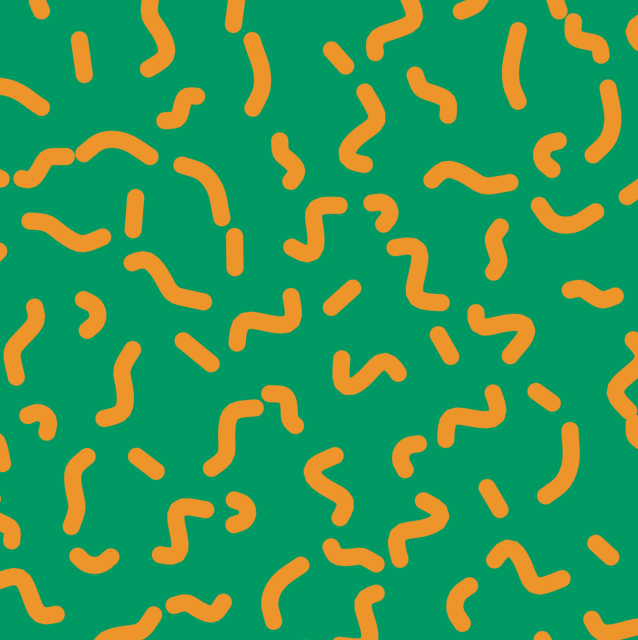
Reproduce this pattern procedurally as a Shadertoy shader.

```glsl
// Scattered orange squiggles with round ends on a flat green ground.
// A tilted, jittered grid alternates long and short strokes; each stroke is
// walked outward from its middle along a bending heading, as capsule segments.

const vec3  GROUND_GREEN  = vec3(0.00, 0.60, 0.39);
const vec3  STROKE_ORANGE = vec3(0.93, 0.58, 0.17);
const float PI            = 3.14159265;
const float CELL          = 0.124;   // grid spacing, in canvas heights
const float GRID_TILT     = 0.35;    // radians
const float JITTER        = 0.022;   // full range of the centre offset
const float STROKE_RADIUS = 0.0134;
const float MAX_REACH     = 0.13;    // strokes farther than this are skipped
const int   STEPS         = 8;       // segments on each side of the middle

struct Stroke {
    float angle;       // overall direction
    float halfLength;  // along the spine
    float bend;        // turn to one side: arcs and hooks
    float swing;       // turn there and back: S and Z shapes
    float phase;       // makes the S uneven
};

vec4 hash4(vec2 p) {
    vec4 q = fract(p.xyxy * vec4(0.1031, 0.1030, 0.0973, 0.1099));
    q += dot(q, q.wzxy + 33.33);
    return fract((q.xxyz + q.yzzw) * q.zywx);
}

mat2 rotation(float a) {
    float c = cos(a), s = sin(a);
    return mat2(c, s, -s, c);
}

float segmentDistance(vec2 p, vec2 a, vec2 b) {
    vec2 pa = p - a, ba = b - a;
    return length(pa - ba * clamp(dot(pa, ba) / dot(ba, ba), 0.0, 1.0));
}

// Long strokes lie near the grid diagonals, where they have most room.
Stroke longStroke(vec4 r, vec4 q) {
    float side = r.x < 0.5 ? -1.0 : 1.0;
    float angle = PI * 0.25 * (r.y < 0.6 ? 1.0 : -1.0) + (r.z - 0.5) * 1.0;
    bool isArc = q.x < 0.3;
    float swing = isArc ? 0.1 : mix(0.4, 1.1, q.y);
    float bend = isArc ? mix(0.3, 0.75, q.y) : (q.z - 0.5) * 0.9;
    float halfLength = mix(0.049, 0.057, r.w) + 0.021 * swing;
    return Stroke(angle, halfLength, bend * side, swing * side, (q.w - 0.5) * 1.4);
}

// Short strokes are plain bars, small hooks or little waves.
Stroke shortStroke(vec4 r, vec4 q) {
    float side = r.x < 0.5 ? -1.0 : 1.0;
    float angle = r.y * PI;
    if (q.x < 0.38) return Stroke(angle, mix(0.014, 0.029, r.z), 0.0, 0.0, 0.0);
    if (q.x < 0.66) return Stroke(angle, mix(0.027, 0.036, r.z), side * mix(0.6, 1.25, q.y), 0.0, 0.0);
    return Stroke(angle, mix(0.036, 0.046, r.z), (q.z - 0.5) * 0.8,
                  side * mix(0.4, 0.85, q.y), (q.w - 0.5) * 1.2);
}

// Heading at s in [-1, 1]; soft limits leave straighter runs between bends.
float heading(Stroke k, float s) {
    float wave = tanh(1.8 * cos(PI * s + k.phase));
    return k.angle + k.bend * clamp(1.5 * s, -1.0, 1.0) + k.swing * wave;
}

float strokeDistance(vec2 p, Stroke k) {
    float nearest = 1.0;
    float stepLength = k.halfLength / float(STEPS);
    for (int side = -1; side <= 1; side += 2) {
        vec2 a = vec2(0.0);
        for (int i = 0; i < STEPS; i++) {
            float s = float(side) * (float(i) + 0.5) / float(STEPS);
            float h = heading(k, s);
            vec2 b = a + float(side) * stepLength * vec2(cos(h), sin(h));
            nearest = min(nearest, segmentDistance(p, a, b));
            a = b;
        }
    }
    return nearest - STROKE_RADIUS;
}

void mainImage(out vec4 fragColor, in vec2 fragCoord) {
    vec2 p = rotation(-GRID_TILT) * (fragCoord / iResolution.y) + 4.0 * CELL;
    vec2 home = floor(p / CELL);

    // Nearest stroke among the surrounding cells
    float d = 1.0;
    for (int y = -1; y <= 1; y++) {
        for (int x = -1; x <= 1; x++) {
            vec2 id = home + vec2(x, y);
            vec4 r = hash4(id + 17.0);
            vec4 q = hash4(id + 71.0);
            vec2 offset = fract(r.xy * 7.0 + q.zw * 5.0) - 0.5;
            vec2 local = p - (id + 0.5) * CELL - offset * JITTER;
            if (length(local) > MAX_REACH) continue;
            bool isLong = mod(id.x + id.y, 2.0) < 0.5;
            Stroke k;
            if (isLong) k = longStroke(r, q);
            else k = shortStroke(r, q);
            d = min(d, strokeDistance(local, k));
        }
    }

    // Flat fill with a soft edge about one pixel wide
    float edge = 0.8 / iResolution.y;
    float ink = 1.0 - smoothstep(-edge, edge, d);
    fragColor = vec4(mix(GROUND_GREEN, STROKE_ORANGE, ink), 1.0);
}
```
